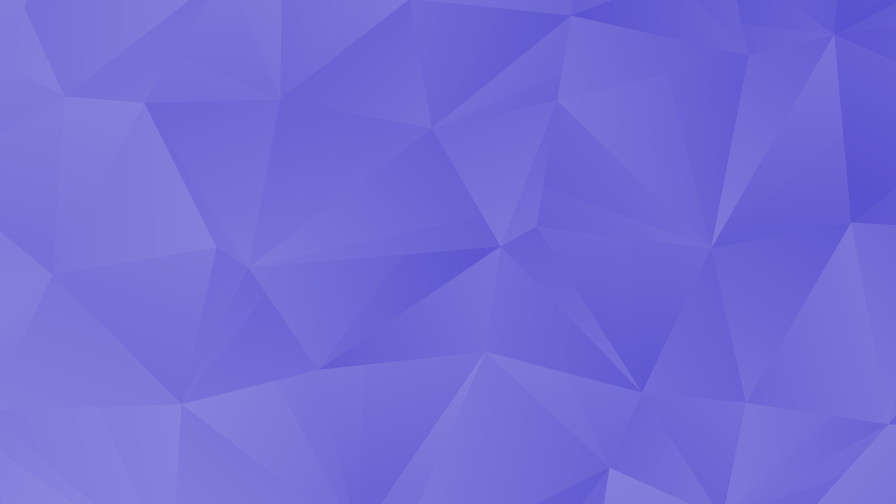
Write a WebGL 1 fragment shader that draws this background.

```glsl
precision highp float;
// Low-poly backdrop: irregular violet triangles with soft linear shading.

uniform vec2 u_resolution;

const float ROWS = 3.6;
const vec2 MESH_ORIGIN = vec2(23.3, 14.6);

vec2 hash2(vec2 p) {
  vec3 q = fract(p.xyx * vec3(0.1031, 0.1030, 0.0973));
  q += dot(q, q.yzx + 33.33);
  return fract((q.xx + q.yz) * q.zy);
}

float cross2(vec2 a, vec2 b) {
  return a.x * b.y - a.y * b.x;
}

// Signed distance to the line a-b, positive on its left.
float lineSide(vec2 p, vec2 a, vec2 b) {
  return cross2(b - a, p - a) / max(length(b - a), 0.0001);
}

// One jittered vertex inside each grid cell.
vec2 meshVertex(vec2 cell) {
  return cell + 0.5 + 0.94 * (hash2(cell) - 0.5);
}

// Smaller of the two triangle areas when a quad is split along a-c.
float splitArea(vec2 a, vec2 b, vec2 c, vec2 d) {
  return min(cross2(b - a, c - a), cross2(c - a, d - a));
}

// Broad lighting: pale left and bottom, deep upper right corner.
float regionTone(vec2 uv) {
  return mix(0.86, 0.38, smoothstep(0.0, 0.55, uv.x))
    + 0.15 * smoothstep(0.35, 0.0, uv.y)
    - 0.34 * smoothstep(0.45, 0.0, distance(uv, vec2(1.0)));
}

// Returns (tone * coverage, coverage) of one counter-clockwise triangle.
vec2 shadeTriangle(vec2 p, vec2 a, vec2 b, vec2 c, vec2 id) {
  float pixel = ROWS / u_resolution.y;
  float inside = min(lineSide(p, a, b), min(lineSide(p, b, c), lineSide(p, c, a)));
  float coverage = clamp(0.5 + inside / pixel, 0.0, 1.0);

  vec2 center = (a + b + c) / 3.0;
  vec2 uv = (center - MESH_ORIGIN) / ROWS;
  uv.x *= u_resolution.y / u_resolution.x;

  // Facets are softer toward the pale left.
  vec2 look = hash2(id + 0.37);
  float angle = 6.2832 * look.y;
  float relief = 0.44 * (look.x - 0.5);
  relief += 0.4 * dot(p - center, vec2(cos(angle), sin(angle)));
  float tone = regionTone(uv) + relief * mix(0.65, 1.0, smoothstep(0.1, 0.4, uv.x));

  // In some facets a faint crease fans out from the first corner.
  vec2 fold = hash2(id + 7.71);
  vec2 foot = mix(b, c, 0.25 + 0.5 * fold.x);
  float crease = clamp(0.5 + lineSide(p, a, foot) / pixel, 0.0, 1.0);
  tone += 0.22 * max(fold.y - 0.5, 0.0) * (crease - 0.5);

  return vec2(tone, 1.0) * coverage;
}

void main() {
  vec2 p = gl_FragCoord.xy / u_resolution.y * ROWS + MESH_ORIGIN;
  vec2 total = vec2(0.0);

  // Only four quads can reach the current cell.
  for (int j = 0; j < 2; j++) {
    for (int i = 0; i < 2; i++) {
      vec2 cell = floor(p) - vec2(float(i), float(j));
      vec2 a = meshVertex(cell);
      vec2 b = meshVertex(cell + vec2(1.0, 0.0));
      vec2 c = meshVertex(cell + vec2(1.0, 1.0));
      vec2 d = meshVertex(cell + vec2(0.0, 1.0));

      // Random diagonal, but never one that lies outside the quad.
      vec2 bias = 0.2 + hash2(cell + 3.19);
      if (splitArea(a, b, c, d) * bias.x > splitArea(b, c, d, a) * bias.y) {
        total += shadeTriangle(p, a, b, c, cell);
        total += shadeTriangle(p, a, c, d, cell + 0.5);
      } else {
        total += shadeTriangle(p, b, d, a, cell);
        total += shadeTriangle(p, b, c, d, cell + 0.5);
      }
    }
  }

  float tone = clamp(total.x / max(total.y, 0.0001), -0.2, 1.2);
  gl_FragColor = vec4(mix(vec3(0.38, 0.355, 0.82), vec3(0.52, 0.50, 0.86), tone), 1.0);
}
```
